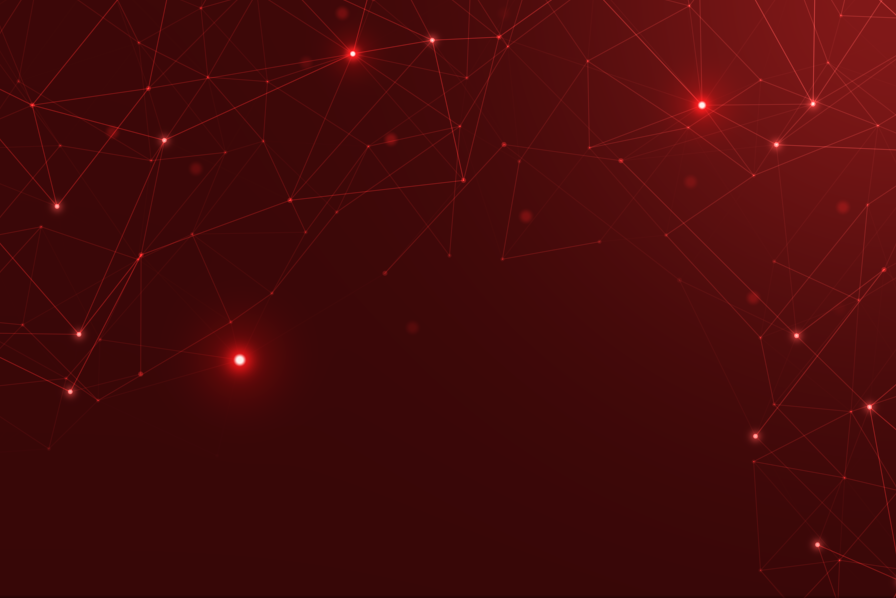
This background is drawn by a WebGL 1 fragment shader. Its source:

```glsl
precision highp float;

uniform vec2 u_resolution;

vec2 hash2(vec2 c) {
    vec3 q = fract(c.xyx * vec3(0.1031, 0.1030, 0.0973));
    q += dot(q, q.yzx + 33.33);
    return fract((q.xx + q.yz) * q.zy);
}

// Large red flares: centre and size
vec3 flare(int i) {
    if (i == 0) return vec3(0.401, 0.398, 1.0);
    if (i == 1) return vec3(1.174, 0.824, 0.7);
    return vec3(0.590, 0.910, 0.5);
}

// Jittered grid point, snapped to a flare that shares its cell
vec2 node(vec2 id, float cell, float seed) {
    vec2 pos = (id + 0.12 + 0.76 * hash2(id + seed)) * cell;
    for (int i = 0; i < 3; i++) {
        vec2 centre = flare(i).xy;
        if (floor(centre / cell) == id) pos = centre;
    }
    return pos;
}

// The network hangs from the top and reaches lower at both sides
float presence(vec2 pos) {
    float lowerEdge = mix(0.25, 0.54, smoothstep(0.38, 0.55, pos.x))
                    - 0.7 * smoothstep(1.22, 1.3, pos.x);
    return smoothstep(lowerEdge - 0.02, lowerEdge + 0.02, pos.y);
}

float segmentDistance(vec2 p, vec2 a, vec2 b) {
    vec2 ap = p - a, ab = b - a;
    return length(ap - ab * clamp(dot(ap, ab) / dot(ab, ab), 0.0, 1.0));
}

float disc(float d, float radius, float pixel) {
    return 1.0 - smoothstep(radius - pixel, radius + pixel, d);
}

vec3 network(vec2 p, float cell, float seed, float sparkle, float light, float pixel) {
    vec3 glow = vec3(0.0);
    vec3 lineColor = vec3(0.5, 0.09 + 0.16 * light, 0.09 + 0.15 * light);
    vec2 base = floor(p / cell);
    for (int j = -1; j <= 1; j++) {
        for (int i = -1; i <= 1; i++) {
            vec2 id = base + vec2(float(i), float(j));
            vec2 a = node(id, cell, seed);
            float shown = presence(a);

            // Links to the four forward neighbours
            for (int k = 0; k < 4; k++) {
                vec2 hop = k < 3 ? vec2(1.0, float(k) - 1.0) : vec2(0.0, 1.0);
                vec2 b = node(id + hop, cell, seed);
                float chance = hash2(id * 4.0 + float(k) * 1.7 + seed + 5.0).x;
                float line = 1.0 - smoothstep(0.0, 0.0004 + pixel, segmentDistance(p, a, b));
                glow += lineColor * line * shown * presence(b) * smoothstep(0.1, 0.9, chance);
            }

            // Red dots, some of them lit white
            float d = length(p - a);
            float lit = sparkle * step(0.45, hash2(id + seed + 71.0).x);
            glow += shown * vec3(0.6, 0.12, 0.12) * disc(d, 0.003 + 0.001 * sparkle, pixel);
            glow += shown * lit * vec3(0.75, 0.28, 0.27) * exp(-d * d / 0.0001);
            glow += shown * lit * vec3(0.4, 0.75, 0.72) * disc(d, 0.0035, pixel);
        }
    }
    return glow;
}

// Soft out-of-focus spots
float bokeh(vec2 p) {
    float sum = 0.0;
    vec2 base = floor(p / 0.27);
    for (int j = -1; j <= 1; j++) {
        for (int i = -1; i <= 1; i++) {
            vec2 id = base + vec2(float(i), float(j));
            vec2 pos = (id + 0.1 + 0.8 * hash2(id + 43.0)) * 0.27;
            float strength = hash2(id + 91.0).y * smoothstep(0.35, 0.5, pos.y);
            sum += strength * (1.0 - smoothstep(0.003, 0.015, length(p - pos)));
        }
    }
    return sum;
}

void main() {
    vec2 p = gl_FragCoord.xy / u_resolution.y;
    float pixel = 1.0 / u_resolution.y;

    // Dark red ground lit from the upper right corner
    vec2 corner = p - vec2(u_resolution.x / u_resolution.y, 1.0);
    float light = exp(-3.4 * dot(corner, corner));
    vec3 color = vec3(0.222, 0.027, 0.029) + vec3(0.27, 0.066, 0.063) * light;
    color += vec3(0.02, 0.003, 0.003) * (p.y - 0.3);

    color += vec3(0.24, 0.03, 0.03) * bokeh(p);
    color += 0.24 * network(p, 0.135, 12.0, 0.0, light, pixel);
    color += 0.5 * network(p, 0.2, 37.0, 1.0, light, pixel);

    // Flares: wide halo, saturated ring, white core
    for (int i = 0; i < 3; i++) {
        vec3 f = flare(i);
        float d = length(p - f.xy) / f.z;
        color += vec3(0.18, 0.005, 0.005) * exp(-d * d / 0.005);
        color = mix(color, vec3(1.0, 0.09, 0.1), 0.95 * exp(-d * d / 0.0005));
        color = mix(color, vec3(1.0, 0.94, 0.92), 1.0 - smoothstep(0.004, 0.012, d));
    }

    color *= mix(0.7, 1.0, smoothstep(0.0, 0.006, p.y));
    gl_FragColor = vec4(min(color, 1.0), 1.0);
}
```
